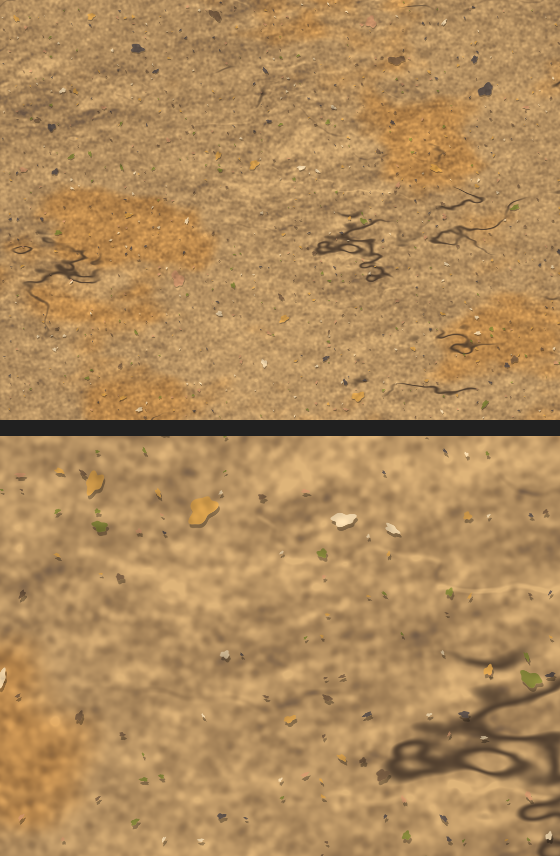
Top: the whole. Bottom: its middle third, enlarged.
A Shadertoy shader for this texture:

```glsl
#define LIGHT_EARTH vec3(0.82, 0.66, 0.445)
#define SHADE_EARTH vec3(0.61, 0.48, 0.325)
#define DARK_EARTH  vec3(0.42, 0.335, 0.265)
#define CRACK_COLOR vec3(0.27, 0.21, 0.16)
#define RUST_TINT   vec3(1.03, 0.94, 0.78)
#define EXPOSURE 0.54
#define RELIEF 2.1
#define GRAIN 0.36
#define PLATE_STEP 0.22
#define CRACK_WIDTH 0.11
#define LIGHT_OFFSET vec2(-0.0015, 0.004)

vec3 hash3(vec2 cell) {
    vec3 q = fract(cell.xyx * vec3(0.1031, 0.1030, 0.0973));
    q += dot(q, q.yxz + 33.33);
    return fract((q.xxy + q.yzz) * q.zyx);
}

// Cellular noise: one signed soft bump per cell, about -1 to 1
float bumps(vec2 p) {
    vec2 cell = floor(p), f = p - cell;
    float sum = 0.0;
    for (int y = -1; y <= 1; y++)
    for (int x = -1; x <= 1; x++) {
        vec2 o = vec2(x, y);
        vec3 h = hash3(cell + o);
        vec2 d = o + h.xy - f;
        float k = max(0.0, 1.0 - dot(d, d));
        sum += (2.0 * h.z - 1.0) * k * k;
    }
    return sum;
}

float layers(vec2 p) {
    float sum = 0.0, amp = 1.0;
    for (int i = 0; i < 4; i++) {
        sum += amp * bumps(p);
        p = p * 2.03 + 17.3;
        amp *= 0.5;
    }
    return sum;
}

// Soil height: rough clods plus broken plates with crisp rims
float soilHeight(vec2 p, float rough) {
    float clods = layers(p * vec2(9.0, 14.0) + 40.0);
    float plates = layers(p * vec2(6.0, 11.0) + 90.0);
    return clods + PLATE_STEP * rough * smoothstep(-0.08, 0.08, plates);
}

vec3 debrisColor(float pick) {
    vec3 colors[6] = vec3[6](
        vec3(0.29, 0.26, 0.26), vec3(0.42, 0.32, 0.23),
        vec3(0.82, 0.60, 0.27), vec3(0.88, 0.79, 0.64),
        vec3(0.76, 0.54, 0.39), vec3(0.45, 0.47, 0.18));
    return colors[int(pick * 5.99)];
}

// One irregular oval in some of the cells; alpha is its coverage
vec4 debris(vec2 p, float scale, float chance) {
    vec2 q = p * scale, cell = floor(q);
    vec3 h = hash3(cell + scale), g = hash3(cell + scale + 71.0);
    vec2 d = fract(q) - mix(vec2(0.32), vec2(0.68), h.xy);
    float turn = (g.x - 0.5) * 2.4;
    d = mat2(cos(turn), -sin(turn), sin(turn), cos(turn)) * d;
    d.y *= 1.1 + 1.3 * g.y;
    float a = atan(d.y, d.x);
    float radius = mix(0.09, 0.25, g.z * g.z);
    radius *= 1.0 + 0.16 * sin(3.0 * a + 20.0 * h.x) + 0.12 * sin(5.0 * a + 20.0 * h.y);
    float soft = 0.9 * scale / iResolution.y;
    float cover = smoothstep(soft, -soft, length(d) - radius);
    return vec4(debrisColor(fract(h.z / chance)), cover * step(h.z, chance));
}

void mainImage(out vec4 fragColor, in vec2 fragCoord) {
    vec2 p = fragCoord / iResolution.y;
    vec2 warped = p + 0.012 * vec2(bumps(p * 8.0 + 5.0), bumps(p * 8.0 + 60.0));

    // Broad patches: smooth sand, rough ground, damp and rusty soil
    float rough = smoothstep(-0.5, 0.6, bumps(warped * vec2(3.0, 4.5) + 11.0));
    float damp = bumps(warped * vec2(2.3, 3.5) + 30.0) + 0.5 * bumps(warped * vec2(6.0, 10.0) + 55.0);
    float rust = smoothstep(0.2, 0.9, layers(warped * vec2(3.5, 6.0) + 130.0));

    // Light falling from above, then sandy grain
    float slope = soilHeight(warped, rough) - soilHeight(warped + LIGHT_OFFSET, rough);
    float tone = EXPOSURE + RELIEF * mix(0.55, 1.25, rough) * slope;
    tone += 0.17 * damp - 0.08 * rough;
    tone += GRAIN * (bumps(p * 170.0) + 0.6 * bumps(p * 78.0 + 9.0));

    vec3 color = mix(SHADE_EARTH, LIGHT_EARTH, clamp(tone, 0.0, 1.25));
    color = mix(color, DARK_EARTH, clamp(-tone * 1.1, 0.0, 1.0));
    color *= mix(vec3(1.0), RUST_TINT, rust);

    // Jagged cracks, mostly level, confined to a few patches
    float seam = abs(layers(warped * vec2(5.0, 11.0) + 200.0));
    float zone = bumps(p * vec2(4.0, 6.0) + 77.0) + 0.5 * bumps(p * vec2(13.0, 17.0) + 23.0);
    float open = smoothstep(0.2, 0.65, zone);
    color = mix(color, CRACK_COLOR, 0.85 * open * (1.0 - smoothstep(0.0, CRACK_WIDTH, seam)));

    // Specks, pebbles and leaf scraps, each with a small shadow below
    float scale = 62.0, chance = 0.16;
    for (int i = 0; i < 3; i++) {
        vec4 piece = debris(p, scale, chance);
        float shadow = debris(p + vec2(-0.001, 0.003), scale, chance).a;
        color *= 1.0 - 0.3 * shadow * (1.0 - piece.a);
        color = mix(color, piece.rgb * (0.9 + 0.25 * tone), 0.85 * piece.a);
        scale *= 0.42;
        chance *= 0.75;
    }
    fragColor = vec4(clamp(color, 0.0, 1.0), 1.0);
}
```
